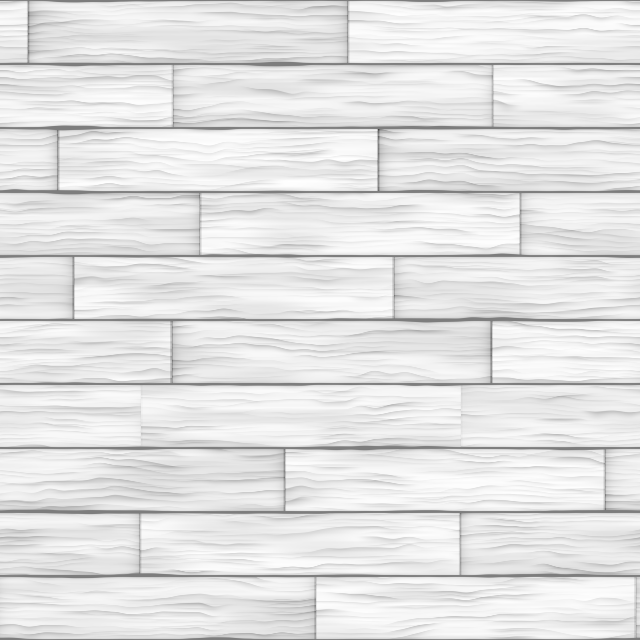
Write a WebGL 1 fragment shader that draws this texture.

```glsl
precision highp float;
// White painted wood planks: ten rows of two boards with staggered joints.
// Grain is a warped sawtooth, sharp above and soft below, seeded per board;
// worn gray seams use noise that wraps, so the canvas tiles on both axes.
uniform vec2 u_resolution;

const float ROWS = 10.0;
const float PLANKS = 2.0;
const float SEAM_GRAY = 0.49;
const float NO_WRAP = 256.0;

float hash(vec2 p) {
  vec3 q = fract(vec3(p.xyx) * 0.1031);
  q += dot(q, q.yzx + 33.33);
  return fract((q.x + q.y) * q.z);
}

// Value noise whose x axis repeats after a whole number of cells
float noise(vec2 p, float period) {
  vec2 i = floor(p);
  vec2 f = p - i;
  f = f * f * (3.0 - 2.0 * f);
  float x0 = mod(i.x, period);
  float x1 = mod(i.x + 1.0, period);
  return mix(mix(hash(vec2(x0, i.y)), hash(vec2(x1, i.y)), f.x),
             mix(hash(vec2(x0, i.y + 1.0)), hash(vec2(x1, i.y + 1.0)), f.x), f.y);
}

float streaks(vec2 p, vec2 scale, float seed) {
  return noise(p * scale + vec2(0.0, seed), NO_WRAP);
}

// Selects one of ten row settings
float pick(vec4 a, vec4 b, vec2 c, float i) {
  vec4 k = vec4(0.0, 1.0, 2.0, 3.0);
  return dot(a, 1.0 - step(0.5, abs(k - i)))
       + dot(b, 1.0 - step(0.5, abs(k + 4.0 - i)))
       + dot(c, 1.0 - step(0.5, abs(k.xy + 8.0 - i)));
}

// Overlapping brush ridges: dark under each edge, fading downward
float ridges(vec2 p, float density, float seed, float pixel) {
  float h = p.y * density
          + 1.7 * streaks(p, vec2(9.0, density * 0.22), seed)
          + 0.5 * streaks(p, vec2(38.0, density * 0.4), seed + 31.0);
  float band = floor(h);
  float f = h - band;
  float strength = noise(vec2(p.x * 13.0, band * 3.7 + seed), NO_WRAP);
  float edge = clamp(density * pixel, 0.1, 0.5);
  return smoothstep(0.3, 0.95, strength) * f * f * (1.0 - smoothstep(1.0 - edge, 1.0, f));
}

float grain(vec2 p, float seed, float pixel) {
  float shade = 0.065 * smoothstep(0.3, 0.9, streaks(p, vec2(7.0, 45.0), seed));
  shade += 0.22 * ridges(p, 85.0, seed + 11.0, pixel);
  shade += 0.13 * ridges(p, 150.0, seed + 47.0, pixel);
  shade += 0.035 * streaks(p, vec2(14.0, 260.0), seed + 83.0);
  return shade;
}

// Shadow falling on the lower board, plus the thin gap between two boards
float jointShade(float edge, float height, float pixel) {
  float shadow = 0.17 * max(-height, 0.0) * exp(-edge / 0.009);
  float gap = 1.0 - smoothstep(0.0007, 0.0014 + pixel, edge);
  return shadow + 0.22 * abs(height) * gap;
}

// Distance from the ragged edge of the closest horizontal seam
float seamDistance(vec2 uv) {
  float nearest = floor(uv.y * ROWS + 0.5);
  float offset = uv.y - nearest / ROWS;
  float id = mod(nearest, ROWS) * 7.0 + step(0.0, offset) * 103.0;
  float chips = smoothstep(0.55, 1.0, noise(vec2(uv.x * 9.0, id), 9.0));
  float rough = noise(vec2(uv.x * 42.0, id + 3.0), 42.0);
  return abs(offset) - 0.0011 - 0.0028 * chips * (0.5 + 0.5 * rough) - 0.0004 * rough;
}

void main() {
  vec2 uv = gl_FragCoord.xy / u_resolution;
  float pixel = 1.0 / min(u_resolution.x, u_resolution.y);

  // Row counted from the top, its joint position and height step
  float row = ROWS - 1.0 - floor(uv.y * ROWS);
  float start = pick(vec4(0.044, 0.27, 0.091, 0.313),
                     vec4(0.115, 0.268, 0.221, 0.445), vec2(0.219, 0.493), row);
  float lift = pick(vec4(-0.8, -0.6, 1.0, 0.7),
                    vec4(0.8, -0.95, 0.1, 0.8), vec2(0.7, 0.6), row);

  // Board within the row
  float along = (uv.x - start) * PLANKS;
  float side = mod(floor(along), PLANKS);
  float height = side < 0.5 ? lift : -lift;
  vec2 local = vec2(fract(along) / PLANKS, fract(uv.y * ROWS) / ROWS);
  float seed = row * 17.3 + side * 191.7;

  // Paint, grain and joints
  float tone = 0.988 + 0.014 * height - grain(local, seed, pixel);
  float edge = min(local.x, 1.0 / PLANKS - local.x);
  tone -= jointShade(edge, height, pixel);

  // Soft seam shadow, then the gray seam itself
  float seam = seamDistance(uv);
  tone -= 0.13 * exp(-max(seam, 0.0) / 0.0025);
  float cover = 1.0 - smoothstep(-0.5 * pixel, 0.0004 + 0.5 * pixel, seam);
  tone = mix(tone, SEAM_GRAY, cover);

  gl_FragColor = vec4(vec3(clamp(tone, 0.0, 1.0)), 1.0);
}
```
